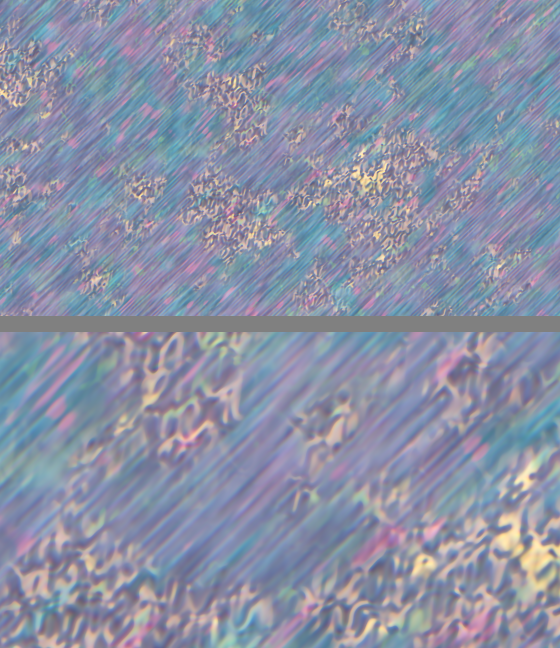
Top, the full canvas; bottom, a detail of the centre.
A WebGL 1 fragment shader for this texture:

```glsl
precision highp float;
// Iridescent brushed surface: fine diagonal strokes with crusts of warm grain.
uniform vec2 u_resolution;

float hash(vec2 p) {
  return fract(sin(dot(p, vec2(127.1, 311.7))) * 43758.5453);
}

float noise(vec2 p) {
  vec2 cell = floor(p), f = fract(p);
  f = f * f * (3.0 - 2.0 * f);
  return mix(mix(hash(cell), hash(cell + vec2(1.0, 0.0)), f.x),
             mix(hash(cell + vec2(0.0, 1.0)), hash(cell + 1.0), f.x), f.y);
}

float fbm(vec2 p) {
  float sum = 0.0, amp = 0.54;
  for (int i = 0; i < 3; i++) {
    sum += amp * noise(p);
    p = p * 2.1 + 17.3;
    amp *= 0.5;
  }
  return sum / 0.945;
}

// Small clumps with edges frayed by the fine texture.
float clumps(vec2 p, float threshold, float fray) {
  return smoothstep(threshold, threshold + 0.2, noise(p) + 0.35 * (fray - 0.5));
}

void main() {
  vec2 p = gl_FragCoord.xy / u_resolution.y;
  float angle = 0.76;
  vec2 along = vec2(cos(angle), sin(angle));
  vec2 q = vec2(dot(p, along), dot(p, vec2(-along.y, along.x))) + 3.0;

  // Strokes, one set for each channel so that their rims are tinted
  vec2 s = q * vec2(24.0, 215.0);
  vec3 strokes = vec3(noise(s), noise(s + vec2(0.2, 0.4)), noise(s + vec2(0.4, 0.8)));
  float stroke = dot(strokes, vec3(0.333));
  float wideStroke = noise(q * vec2(14.0, 75.0) + 8.0);

  // Scattered crusts of tiny, jagged grain
  float crust = smoothstep(0.5, 0.66, 0.55 * fbm(q * vec2(4.0, 6.0) + 31.0)
                                    + 0.45 * fbm(q * vec2(15.0, 22.0) + 57.0));
  vec2 g = q * vec2(125.0, 165.0) + 2.0 * noise(q * 50.0);
  vec3 grains = vec3(noise(g), noise(g + vec2(0.3, 0.3)), noise(g + vec2(0.6, 0.6)));
  float grain = dot(grains, vec3(0.333));

  // Cool ground
  float tone = 0.6 * fbm(q * vec2(4.0, 7.0)) + 0.4 * noise(q * vec2(16.0, 30.0))
             + 0.2 * (wideStroke - 0.5);
  vec3 color = mix(vec3(0.51, 0.54, 0.675), vec3(0.405, 0.58, 0.675),
                   smoothstep(0.41, 0.63, tone));
  float mauve = smoothstep(0.48, 0.7, fbm(q * vec2(9.0, 17.0) + 71.0) + 0.15 * (stroke - 0.5));
  color = mix(color, vec3(0.64, 0.54, 0.68), 0.65 * mauve);
  float sage = smoothstep(0.52, 0.74, fbm(q * vec2(11.0, 18.0) + 123.0) + 0.15 * (grain - 0.5));
  color = mix(color, vec3(0.51, 0.64, 0.64), 0.65 * sage);

  // Warm grain over the crusts
  color = mix(color, vec3(0.57, 0.54, 0.63), 0.7 * crust);
  color = mix(color, vec3(0.80, 0.66, 0.61), 0.75 * crust * smoothstep(0.44, 0.74, grain));

  // Stray clumps of pink, yellow, green and cyan
  vec2 c = q * vec2(24.0, 36.0);
  color = mix(color, vec3(0.84, 0.51, 0.68), 0.6 * clumps(c + 5.0, 0.78, stroke));
  color = mix(color, vec3(0.92, 0.81, 0.59), 0.8 * clumps(c + 93.0, 0.76, grain) * (0.15 + crust));
  color = mix(color, vec3(0.52, 0.74, 0.59), 0.5 * clumps(c + 151.0, 0.8, grain));
  color = mix(color, vec3(0.36, 0.67, 0.73), 0.5 * clumps(c * 0.5 + 211.0, 0.74, wideStroke));

  // Relief: light and tint of the strokes and grains, with soft swells below
  vec3 relief = mix(strokes, grains, 0.15 + 0.7 * crust) - 0.5;
  color += relief * mix(0.2, 0.34, crust) + 0.05 * (wideStroke - 0.5);
  color += 0.1 * (fbm(q * vec2(12.0, 20.0) + 177.0) - 0.5);
  gl_FragColor = vec4(clamp(color, 0.0, 1.0), 1.0);
}
```
